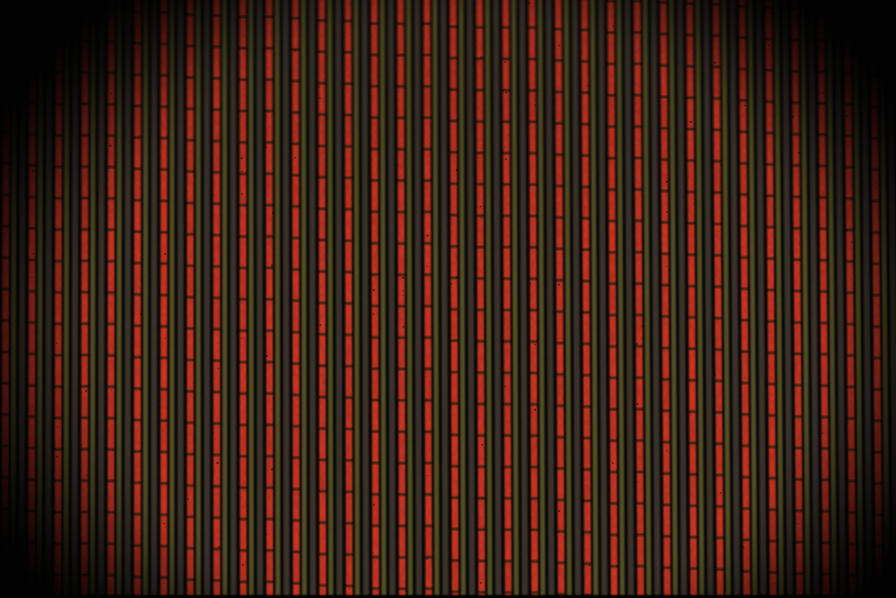
Give the GLSL for this pattern, as a Shadertoy shader.

```glsl
const float COLUMNS = 33.95;
const float ROWS = 19.05;

float hash(vec2 p) {
    return fract(sin(dot(p, vec2(127.1, 311.7))) * 43758.5453);
}

float valueNoise(vec2 p) {
    vec2 cell = floor(p);
    vec2 f = fract(p);
    f = f * f * (3.0 - 2.0 * f);
    float low = mix(hash(cell), hash(cell + vec2(1.0, 0.0)), f.x);
    float high = mix(hash(cell + vec2(0.0, 1.0)), hash(cell + 1.0), f.x);
    return mix(low, high, f.y);
}

// Soft band that repeats once per unit
float band(float x, float center, float halfWidth, float soft) {
    float d = abs(fract(x - center + 0.5) - 0.5);
    return 1.0 - smoothstep(halfWidth - soft, halfWidth + soft, d);
}

// Sparse round specks, one candidate per grid cell
float specks(vec2 p, float density, float soft) {
    vec2 cell = floor(p);
    vec2 center = 0.35 + 0.3 * vec2(hash(cell + 3.7), hash(cell + 9.2));
    float radius = mix(0.08, 0.2, hash(cell + 5.1));
    float disc = 1.0 - smoothstep(radius - soft, radius + soft, length(fract(p) - center));
    return disc * step(1.0 - density, hash(cell));
}

// Elliptical light falloff, in units of the canvas height
float vignette(vec2 p, vec2 center) {
    float r = length((p - center) * vec2(1.0, 1.17));
    return 1.0 - smoothstep(0.57, 0.9, r);
}

vec3 stripes(vec2 uv, vec2 p, vec2 pixel) {
    const vec3 seam = vec3(0.045, 0.03, 0.025);
    const vec3 red = vec3(0.74, 0.195, 0.125);
    const vec3 olive = vec3(0.315, 0.3, 0.14);
    const vec3 gray = vec3(0.225, 0.195, 0.165);
    const vec3 gap = vec3(0.18, 0.13, 0.065);

    // Lines fan out slightly toward the bottom
    float x = uv.x + (uv.x - 0.2) * 0.008 * (uv.y - 0.5);
    float column = x * COLUMNS - 0.21;
    float id = floor(column + 0.5);
    float blur = 0.065 + 0.03 * smoothstep(0.5, 1.0, uv.y);
    float soft = max(blur, 0.75 * pixel.x * COLUMNS);

    // Dashes of each red line, stepping down from column to column
    float row = uv.y * ROWS + 0.035 * id + 0.08 * (hash(vec2(id, 4.0)) - 0.5);
    float rowSoft = max(0.045, 0.75 * pixel.y * ROWS);
    float cut = band(row, 0.83, 0.045, rowSoft);
    float shade = 0.97 + 0.06 * hash(vec2(id, floor(row - 0.83)));
    shade *= 0.95 + 0.1 * valueNoise(p * vec2(220.0, 150.0));
    float dirt = specks(p * 100.0, 0.04, max(0.1, 50.0 * pixel.y));
    vec3 dash = mix(red * shade, gap, 0.85 * cut) * (1.0 - 0.5 * dirt);

    vec3 color = mix(seam, gray, band(column, 0.63, 0.11, soft));
    color = mix(color, olive, band(column, 0.305, 0.09, soft));
    return mix(color, dash, band(column, 0.0, 0.125, soft));
}

void mainImage(out vec4 fragColor, in vec2 fragCoord) {
    vec2 pixel = 1.0 / iResolution.xy;
    vec2 uv = fragCoord * pixel;
    vec2 p = fragCoord * pixel.y;

    // Uneven backlight: dark corners, dimmer top
    float light = vignette(p, vec2(0.763, 0.455));
    light *= mix(1.0, 0.88, smoothstep(0.5, 1.0, uv.y));

    // Thin shadow along the bottom edge
    light *= smoothstep(0.002, 0.008, uv.y);

    vec3 color = stripes(uv, p, pixel) * light;
    color += 0.01 * (valueNoise(p * 300.0) - 0.5) * light;
    fragColor = vec4(max(color, vec3(0.012, 0.007, 0.006)), 1.0);
}
```
